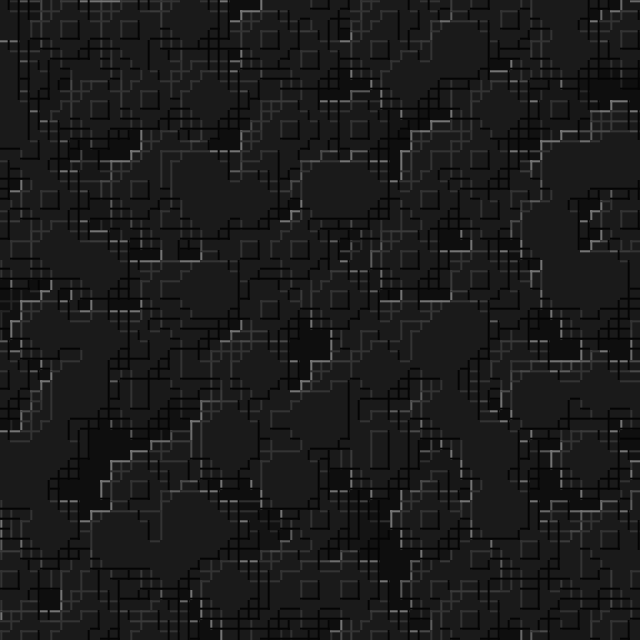
Give the GLSL for this texture, as a Shadertoy shader.

```glsl
// Dark relief of stacked voxel balls seen from above, lit from the upper left.

const float CELLS = 64.0;        // voxels across the canvas height
const float SPACING = 5.0;       // voxels per scatter tile, one ball each
const float BALL_RADIUS2 = 14.4; // squared ball radius in voxels
const float CEILING = 13.0;      // level where tall balls are sliced flat

const vec3 PIT_COLOR = vec3(0.055);
const vec3 TOP_COLOR = vec3(0.102);
const vec3 SHADOW_COLOR = vec3(0.015);
const vec3 SOFT_LIGHT = vec3(0.20);
const vec3 STRONG_LIGHT = vec3(0.46);

float hash(vec2 p, float seed) {
    return fract(sin(dot(p, vec2(127.1, 311.7)) + seed * 74.7) * 43758.5453);
}

// Voxel layers of a half ball above its equator at squared distance d2.
float ballLayers(float d2) {
    return floor(sqrt(max(BALL_RADIUS2 - d2, 0.0)) + 0.5);
}

// Height of the voxel column: the tallest of the nearby scattered balls.
float columnHeight(vec2 voxel) {
    vec2 home = floor(voxel / SPACING);
    float height = 0.0;
    for (int j = -1; j <= 1; j++) {
        for (int i = -1; i <= 1; i++) {
            vec2 tile = home + vec2(i, j);
            vec2 jitter = vec2(hash(tile, 1.0), hash(tile, 2.0));
            vec2 center = tile * SPACING + floor(jitter * SPACING);
            float equator = floor(12.0 * sqrt(hash(tile, 3.0)));
            vec2 offset = voxel + 0.5 - center;
            float d2 = dot(offset, offset);
            if (d2 < BALL_RADIUS2) {
                height = max(height, equator + ballLayers(d2));
            }
        }
    }
    return min(height, CEILING);
}

// Soft thin line just inside a voxel side, from the distance to that side.
float edgeLine(float dist, float pixel) {
    float inner = 1.0 - smoothstep(0.17, 0.20 + max(0.10, pixel), dist);
    return inner * smoothstep(0.0, max(0.08, pixel * 0.6), dist);
}

// Adds a bright rim that grows stronger with the drop beside it.
vec3 addLight(vec3 color, float line, float drop, float depthShade) {
    vec3 rim = mix(SOFT_LIGHT, STRONG_LIGHT, smoothstep(1.0, 6.0, drop));
    return mix(color, rim * depthShade, line * step(0.5, drop));
}

vec3 addShadow(vec3 color, float line, float drop) {
    return mix(color, SHADOW_COLOR, line * step(0.5, drop));
}

void mainImage(out vec4 fragColor, in vec2 fragCoord) {
    float pixel = CELLS / iResolution.y;
    vec2 position = fragCoord * pixel;
    vec2 voxel = floor(position);
    vec2 local = position - voxel;

    // Drops from this column to its four neighbours
    float height = columnHeight(voxel);
    float dropLeft = height - columnHeight(voxel - vec2(1.0, 0.0));
    float dropRight = height - columnHeight(voxel + vec2(1.0, 0.0));
    float dropDown = height - columnHeight(voxel - vec2(0.0, 1.0));
    float dropUp = height - columnHeight(voxel + vec2(0.0, 1.0));

    // Deep pits are darker than the upper levels
    float level = smoothstep(2.0, 8.0, height);
    float depthShade = mix(0.6, 1.0, level);
    vec3 color = mix(PIT_COLOR, TOP_COLOR, level);

    // Lit rims on the left and top, dark rims on the right and bottom
    color = addLight(color, edgeLine(local.x, pixel), dropLeft, depthShade);
    color = addLight(color, edgeLine(1.0 - local.y, pixel), dropUp, depthShade);
    color = addShadow(color, edgeLine(1.0 - local.x, pixel), dropRight);
    color = addShadow(color, edgeLine(local.y, pixel), dropDown);

    fragColor = vec4(color, 1.0);
}
```
